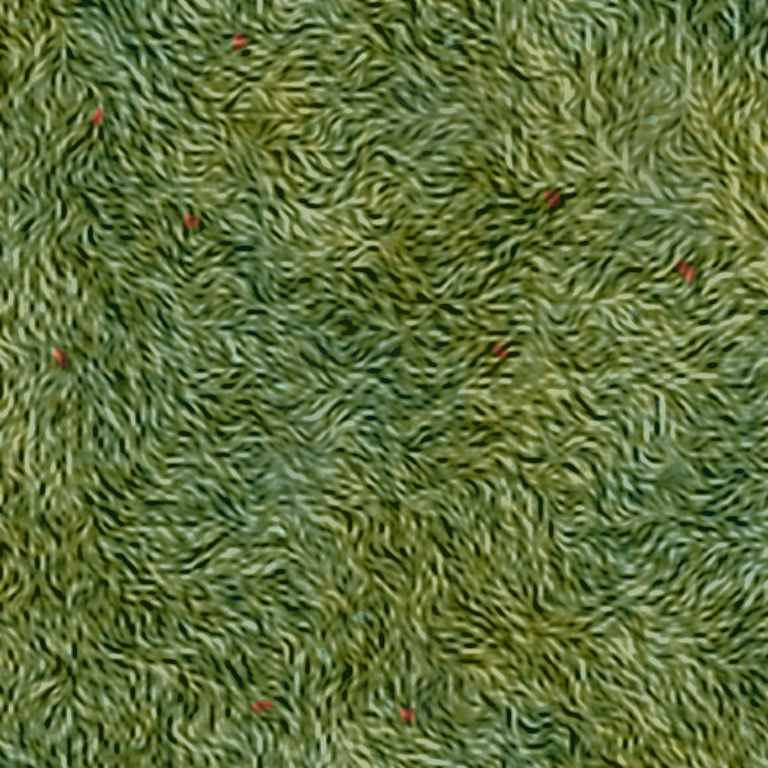
Give the GLSL for this texture, as a Shadertoy shader.

```glsl
// Mown lawn seen from above: short wavy blades, soft tonal patches, a few
// fallen red petals and pale specks. Blades come from noise that is averaged
// along a curving flow field, then mapped to a ramp of greens.

const int TAPS = 5;               // samples on each side of a blade
const float TAP_STEP = 0.0018;    // distance between samples
const float BLADE_FREQ = 145.0;   // blade cells across the canvas
const float BLADE_GAP = 0.0055;   // distance from a blade to its shadow
const float BLADE_SPREAD = 0.163; // typical deviation of averaged noise

const vec3 PETAL_RED = vec3(0.72, 0.34, 0.24);
const vec3 PALE_TEAL = vec3(0.62, 0.78, 0.68);
const vec3 MIST_BLUE = vec3(0.34, 0.44, 0.36);

float hash(vec2 p) {
    return fract(sin(dot(p, vec2(127.1, 311.7))) * 43758.5453);
}

float valueNoise(vec2 p) {
    vec2 cell = floor(p);
    vec2 f = fract(p);
    f = f * f * (3.0 - 2.0 * f);
    float low = mix(hash(cell), hash(cell + vec2(1, 0)), f.x);
    float high = mix(hash(cell + vec2(0, 1)), hash(cell + vec2(1, 1)), f.x);
    return mix(low, high, f.y);
}

// Noise centred on zero, at a given frequency and seed
float patches(vec2 p, float freq, float seed) {
    return valueNoise(p * freq + seed) - 0.5;
}

// Direction in which the grass lies
vec2 bladeDirection(vec2 p) {
    float angle = -0.6 + 2.2 * patches(p, 5.0, 3.7) + 2.0 * patches(p, 25.0, 17.3);
    return vec2(cos(angle), sin(angle));
}

// Weighted sum along one half of a blade, less its shadow; returns sum and weight
vec2 traceBlade(vec2 p, float side) {
    vec2 total = vec2(0.0);
    for (int i = 0; i < TAPS; i++) {
        vec2 along = bladeDirection(p);
        vec2 beside = p + BLADE_GAP * vec2(-along.y, along.x);
        float relief = patches(p, BLADE_FREQ, 0.0) - 0.6 * patches(beside, BLADE_FREQ, 0.0);
        float weight = 1.0 - 0.6 * float(i) / float(TAPS);
        total += weight * vec2(relief, 1.0);
        p += side * TAP_STEP * along;
    }
    return total;
}

// Blade tone with mean zero and unit spread
float bladeTone(vec2 p) {
    vec2 total = traceBlade(p, 1.0) + traceBlade(p, -1.0);
    return total.x / total.y / BLADE_SPREAD;
}

// Green ramp from shadow to lit tip, level in 0 to 5
vec3 grassColor(float level) {
    vec3 ramp[6] = vec3[6](
        vec3(0.06, 0.13, 0.01), vec3(0.20, 0.28, 0.05),
        vec3(0.33, 0.40, 0.14), vec3(0.43, 0.49, 0.29),
        vec3(0.55, 0.61, 0.41), vec3(0.68, 0.73, 0.57));
    vec3 color = ramp[0];
    for (int i = 1; i < 6; i++) {
        color = mix(color, ramp[i], clamp(level - float(i) + 1.0, 0.0, 1.0));
    }
    return color;
}

// Soft ragged spots, at most one in each cell of a grid
float scatter(vec2 p, float cells, float radius, float chance, float seed) {
    vec2 cell = floor(p * cells);
    vec2 jitter = vec2(hash(cell + seed), hash(cell + seed + 5.3));
    vec2 offset = p - (cell + 0.2 + 0.6 * jitter) / cells;
    float turn = 6.283 * hash(cell + seed + 9.1);
    offset = mat2(cos(turn), sin(turn), -sin(turn), cos(turn)) * offset;
    float ragged = 0.9 * patches(p, 110.0, seed);
    float dist = length(offset * vec2(1.0, 1.7)) / radius + ragged;
    float present = step(hash(cell + seed + 2.9), chance);
    return present * (1.0 - smoothstep(0.4, 1.1, dist));
}

void mainImage(out vec4 fragColor, in vec2 fragCoord) {
    vec2 p = fragCoord / iResolution.y;

    // Blades and fine grain over broad light and dark areas
    float tone = bladeTone(p) + 0.45 * patches(p, 240.0, 8.0);
    tone += 0.8 * patches(p, 7.0, 41.0) + 0.9 * patches(p, 24.0, 63.0);

    // Few deep shadows and bright tips, many middle greens
    tone *= 0.86 + 0.06 * tone * tone;

    // Shade under the petals
    tone -= 1.1 * scatter(p + vec2(-0.004, 0.006), 5.0, 0.024, 0.3, 21.0);
    float level = (tone + 1.9) / 0.76;
    vec3 color = grassColor(level);

    // Yellowish and bluish drifts
    float warmth = patches(p, 6.0, 77.0) + 0.8 * patches(p, 42.0, 91.0);
    color += warmth * vec3(0.07, 0.01, -0.08);
    float mist = smoothstep(0.25, 0.45, patches(p, 6.5, 12.4));
    color = mix(color, MIST_BLUE, 0.25 * mist);

    // Petals and specks, lit like the grass around them
    float light = clamp(0.55 + 0.17 * level, 0.45, 1.35);
    float petal = scatter(p, 5.0, 0.016, 0.3, 21.0);
    float speck = scatter(p, 9.0, 0.012, 0.2, 54.0);
    color = mix(color, PETAL_RED * light, 0.8 * petal);
    color = mix(color, PALE_TEAL * light, 0.5 * speck);

    fragColor = vec4(clamp(color, 0.0, 1.0), 1.0);
}
```
